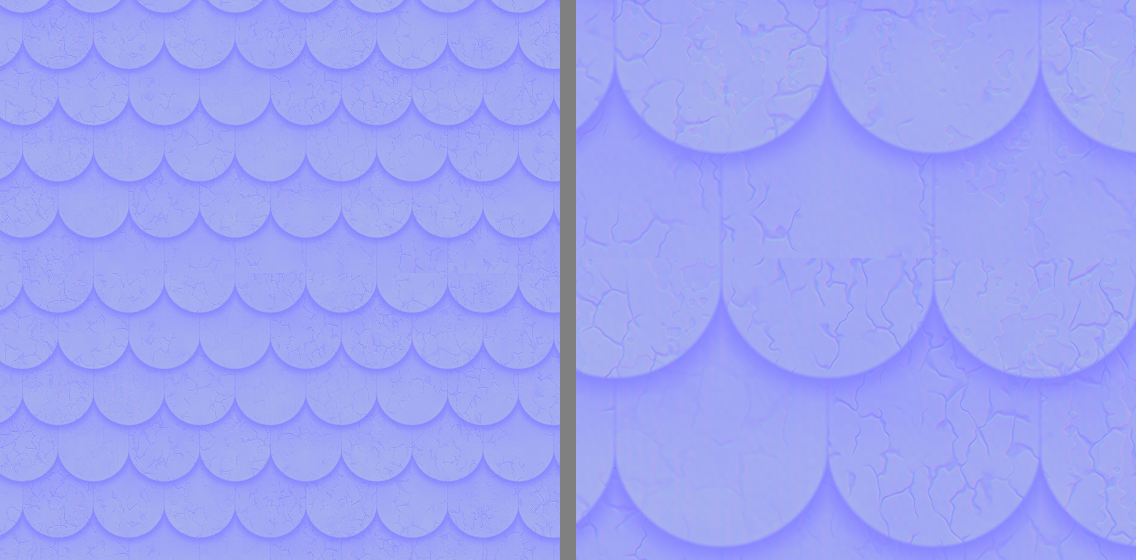
Left, the full canvas; right, a detail of the centre.
Give the GLSL for this texture map, as a Shadertoy shader.

```glsl
// Tangent-space normal map of rounded, overlapping wooden shingles with crackled paint.
// Rows are searched from the top down; each shingle is a round-ended distance function.
// Cracks, grain and peeling form a height field whose slope bends the shingle's normal.

#define ACROSS 7.906                  // shingles across the canvas
#define ROW_PITCH 0.794               // all lengths below are in shingle widths
#define FIRST_BOTTOM 0.185
#define LONG_ROW 5                    // this row shows a longer face
#define LONG_EXTRA 0.265
#define RADIUS 0.515
#define SHADOW_REACH 0.13
#define EDGE_WIDTH 0.018
#define RELIEF 0.13
#define FLAT_SLOPE vec2(0.06, 0.04)   // slope in the creases
#define FACE_SLOPE vec2(0.33, 0.40)   // slope on the exposed face

float hash(vec2 p) {
    vec3 q = fract(p.xyx * 0.1031);
    q += dot(q, q.yzx + 33.33);
    return fract((q.x + q.y) * q.z);
}

float noise(vec2 p) {
    vec2 i = floor(p), f = fract(p);
    f = f * f * (3.0 - 2.0 * f);
    return mix(mix(hash(i), hash(i + vec2(1, 0)), f.x),
               mix(hash(i + vec2(0, 1)), hash(i + vec2(1, 1)), f.x), f.y);
}

// Gap between the two nearest cell points: zero along the cracks.
float cellBorder(vec2 p) {
    vec2 i = floor(p), f = fract(p);
    float near = 8.0, second = 8.0;
    for (int y = -1; y <= 1; y++)
    for (int x = -1; x <= 1; x++) {
        vec2 o = vec2(x, y), c = i + o;
        float d = length(o + vec2(hash(c), hash(c + 57.0)) - f);
        second = min(second, max(near, d));
        near = min(near, d);
    }
    return second - near;
}

// Paint height (x) and crack depth (y); the seed chooses the kind of wear.
vec2 paint(vec2 p, vec2 seed) {
    float style = hash(seed + 3.0);
    vec2 q = p + seed * 17.0;
    vec2 warp = vec2(noise(q * 9.0), noise(q * 9.0 + 40.0)) - 0.5;
    vec2 jag = vec2(noise(q * 27.0 + 13.0), noise(q * 27.0 + 71.0)) - 0.5;

    // Jagged cracks of uneven width, broken by a slow and a quick mask
    vec2 density = vec2(mix(4.0, 8.5, hash(seed + 11.0)), mix(3.0, 4.8, style));
    float border = cellBorder((q + warp * 0.09 + jag * 0.035) * density);
    float mask = smoothstep(0.38, 0.62, noise(q * 3.5 + 8.0) + 0.35 * hash(seed + 5.0));
    mask *= smoothstep(0.2, 0.55, noise(q * 10.0 + 31.0));
    float crack = (1.0 - smoothstep(0.01, 0.14, border)) * mask;
    crack *= mix(0.35, 1.0, smoothstep(0.1, 0.4, style));

    // Vertical grain and flakes lifted along it
    float grain = noise(q * vec2(36.0, 3.0)) * mix(0.35, 0.8, step(style, 0.3));
    float flake = smoothstep(0.66, 0.70, noise(q * vec2(12.0, 3.5) + warp + jag));
    flake *= step(hash(seed + 23.0), 0.45) * 0.7;

    float grit = 0.6 * noise(q * vec2(44.0, 30.0));
    return vec2(grit + grain - crack - flake, crack + 0.3 * flake);
}

void mainImage(out vec4 fragColor, in vec2 fragCoord) {
    vec2 pos = fragCoord / iResolution.y;
    pos = vec2(pos.x, 1.0 - pos.y) * ACROSS;

    // Find the uppermost row covering this point
    float edge = 1.0, above = 1.0;
    vec2 local = vec2(0.0), seed = vec2(0.0);
    for (int row = 0; row < 12; row++) {
        float bottom = FIRST_BOTTOM + ROW_PITCH * float(row);
        if (row >= LONG_ROW) bottom += LONG_EXTRA;
        float x = pos.x - 0.319 + (row % 2 == 0 ? 0.5 : 0.0);
        local = vec2(fract(x) - 0.5, bottom - pos.y);
        edge = length(vec2(local.x, min(local.y - RADIUS, 0.0))) - RADIUS;
        if (edge < 0.0) {
            // Wear recurs every four rows; the long face has a splice
            seed = vec2(floor(x) + 2.0, float(row % 4) * 3.0 + 1.0);
            if (row == LONG_ROW && local.y > 0.57) seed += 29.0;
            break;
        }
        above = edge;
    }

    // Surface relief from finite differences
    vec2 e = vec2(0.010, 0.0);
    vec2 wear = paint(local, seed);
    vec2 relief = vec2(paint(local + e.xy, seed).x,
                       paint(local + e.yx, seed).x) - wear.x;

    // Exposure: crease under the row above with a long faint tail, rim, side seams
    float shade = 0.8 * smoothstep(-0.035, SHADOW_REACH, above)
                + 0.2 * smoothstep(0.0, 0.4, above);
    float rim = smoothstep(0.0, EDGE_WIDTH, -edge);
    float seam = smoothstep(0.0, 0.018, 0.5 - abs(local.x));
    float face = mix(0.94, 0.80, smoothstep(0.1, 1.0, local.y));
    face += 0.16 * (noise(local * 5.0 + seed * 9.0) - 0.5);
    face += 0.12 * (hash(seed + 41.0) - 0.5) - 0.28 * wear.y;
    face += 0.06 * (1.0 - smoothstep(0.02, 0.06, -edge));
    float exposure = face * shade * mix(0.25, 1.0, rim) * mix(0.65, 1.0, seam);

    vec2 slope = mix(FLAT_SLOPE, FACE_SLOPE, exposure);
    slope -= relief * RELIEF * rim * mix(0.35, 1.0, shade);
    vec3 normal = normalize(vec3(slope, 1.0));
    fragColor = vec4(normal * 0.5 + 0.5, 1.0);
}
```
